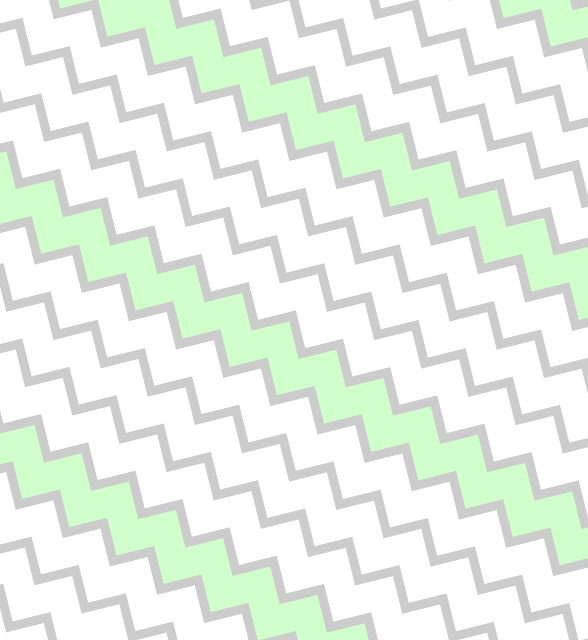
Write a WebGL 2 fragment shader that draws this pattern.

```glsl
#version 300 es
precision highp float;
// Slanted zigzag stripes: parallel grey right-angled staircase lines on white,
// with every fourth gap filled pale green. A triangle wave is subtracted in
// rotated coordinates, so each line becomes one whole number of the offset.

#define REPEATS 11.636       // zigzag periods per canvas height
#define TILT 31.0            // downward slope of the stripes, degrees
#define PHASE vec2(0.517, 2.183) // crest along, line centre across, in periods
#define LINE_WIDTH 0.164     // stroke thickness, in periods
#define BAND_CYCLE 4.0       // one gap in this many is coloured

uniform vec2 u_resolution;
out vec4 fragColor;

const vec3 WHITE = vec3(1.0);
const vec3 GREY = vec3(0.8);
const vec3 GREEN = vec3(0.82, 1.0, 0.8);

// Triangle wave of period 1 and slope 1: 0 at integers, 0.5 halfway.
float triangleWave(float x) {
    return abs(fract(x + 0.5) - 0.5);
}

void main() {
    // Coordinates from the top left, measured in zigzag periods.
    vec2 p = vec2(gl_FragCoord.x, u_resolution.y - gl_FragCoord.y);
    p *= REPEATS / u_resolution.y;
    float pixel = REPEATS / u_resolution.y;

    // Axes along and across the stripes.
    float a = radians(TILT);
    vec2 along = vec2(cos(a), sin(a));
    vec2 across = vec2(-along.y, along.x);
    vec2 q = vec2(dot(p, along), dot(p, across)) - PHASE;

    // Straighten the zigzag: lines lie at whole numbers.
    float level = q.y - triangleWave(q.x);

    // Fill of the gap; its hard boundary is hidden beneath the line.
    bool tinted = mod(floor(level), BAND_CYCLE) < 0.5;
    vec3 color = tinted ? GREEN : WHITE;

    // Stroke: the 45 degree flanks scale distance by 1 / sqrt(2).
    float edge = triangleWave(level) * inversesqrt(2.0) - 0.5 * LINE_WIDTH;
    float stroke = 1.0 - smoothstep(-0.6 * pixel, 0.6 * pixel, edge);
    fragColor = vec4(mix(color, GREY, stroke), 1.0);
}
```
